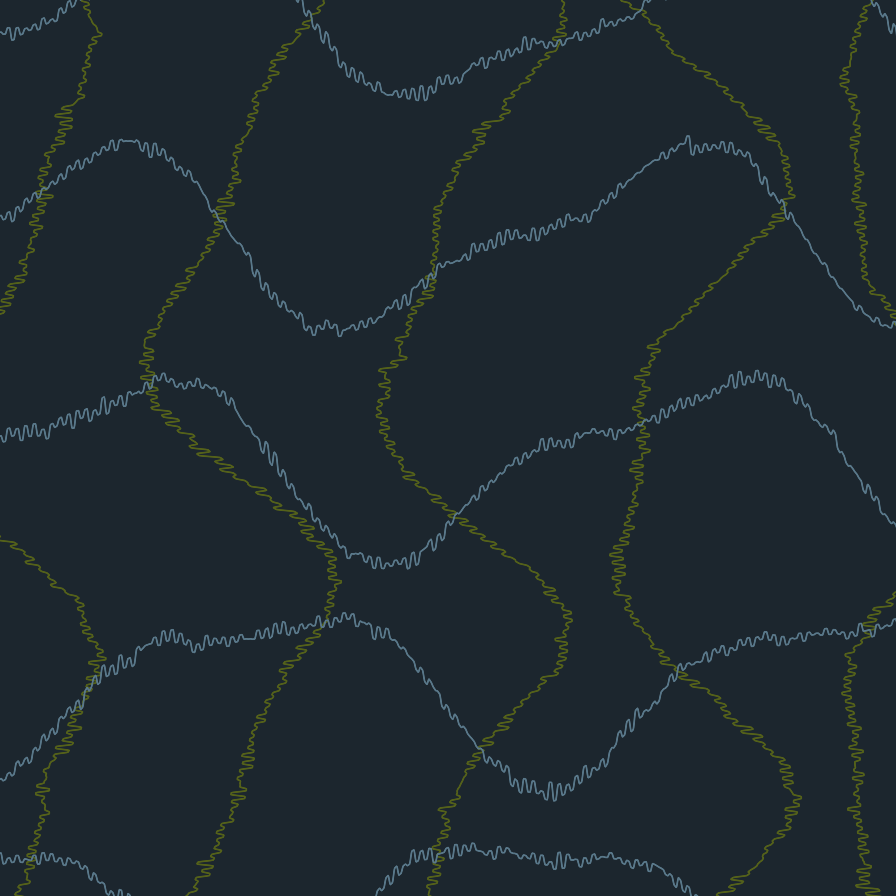
A Shadertoy shader for this pattern:

```glsl
const float TAU = 6.2831853;
const float SPACING = 0.25;
const float FIRST_LINE = 0.265;
const float HALF_WIDTH = 0.001;
const float MAX_JITTER = 0.012;
const float WANDER = 0.005;

const vec3 BACKGROUND = vec3(0.11, 0.15, 0.18);
const vec3 OLIVE = vec3(0.33, 0.38, 0.10);
const vec3 STEEL_BLUE = vec3(0.35, 0.47, 0.54);

float hash(float n, float seed) {
    return fract(sin(n * 12.9898 + seed * 78.233) * 4375.85);
}

float valueNoise(float x, float seed) {
    float cell = floor(x);
    return mix(hash(cell, seed), hash(cell + 1.0, seed), smoothstep(0.0, 1.0, x - cell));
}

// Mostly alternating peaks of random height
float peak(float n, float seed) {
    float side = mod(n, 2.0) * 2.0 - 1.0;
    return side * mix(-0.1, 1.0, hash(n, seed));
}

// Fine zigzag of drifting strength on top of a small random wander
float jitter(float t, float cellSize, float seed) {
    float x = t / cellSize + 200.0;
    float cell = floor(x);
    float zigzag = mix(peak(cell, seed), peak(cell + 1.0, seed), smoothstep(0.2, 0.8, x - cell));
    float strength = valueNoise(t * 22.0 + 40.0, seed + 7.0);
    float wander = valueNoise(t * 55.0 + 90.0, seed + 3.0) * 2.0 - 1.0;
    return zigzag * mix(0.0045, MAX_JITTER, strength) + WANDER * wander;
}

// Broad swell; its phase shifts from one line to the next
float swell(float t, float line, float period, float shift) {
    float start = shift + 0.26 - 0.03 * line + 0.065 * line * line;
    float angle = TAU * (t - start) / period;
    return 0.088 * sin(angle) + 0.032 * sin(2.0 * angle - 0.6 * line);
}

float segmentDistance(vec2 p, vec2 a, vec2 b) {
    vec2 ab = b - a;
    return length(p - a - ab * clamp(dot(p - a, ab) / dot(ab, ab), 0.0, 1.0));
}

vec2 linePoint(float t, float line, float period, float shift, float cellSize, float seed) {
    float height = FIRST_LINE + SPACING * line + swell(t, line, period, shift);
    return vec2(t, height + jitter(t, cellSize, seed + line * 13.0));
}

// Coverage of a family of lines running along p.x
float lineFamily(vec2 p, float period, float shift, float cellSize, float seed, float pixel) {
    float reach = HALF_WIDTH + 0.5 * pixel;
    float nearest = floor((p.y - FIRST_LINE) / SPACING + 0.5);
    float dist = 1.0;
    for (int k = -1; k <= 1; k++) {
        float line = nearest + float(k);
        float center = FIRST_LINE + SPACING * line + swell(p.x, line, period, shift);
        if (abs(p.y - center) > MAX_JITTER + WANDER + 4.0 * reach) continue;

        // Short polyline around the pixel
        vec2 a = linePoint(p.x - reach, line, period, shift, cellSize, seed);
        for (int i = -2; i <= 3; i++) {
            float t = p.x + reach * float(i) / 3.0;
            vec2 b = linePoint(t, line, period, shift, cellSize, seed);
            dist = min(dist, segmentDistance(p, a, b));
            a = b;
        }
    }
    return 1.0 - smoothstep(HALF_WIDTH - 0.5 * pixel, reach, dist);
}

void mainImage(out vec4 fragColor, in vec2 fragCoord) {
    float pixel = 1.0 / iResolution.y;
    vec2 p = fragCoord * pixel;
    p.y = 1.0 - p.y;

    float upright = lineFamily(p.yx, 0.69, 0.27, 0.0043, 61.0, pixel);
    float level = lineFamily(p, 0.64, 0.0, 0.0048, 127.0, pixel);

    vec3 color = mix(BACKGROUND, OLIVE, upright);
    color = mix(color, STEEL_BLUE, level);
    fragColor = vec4(color, 1.0);
}
```
